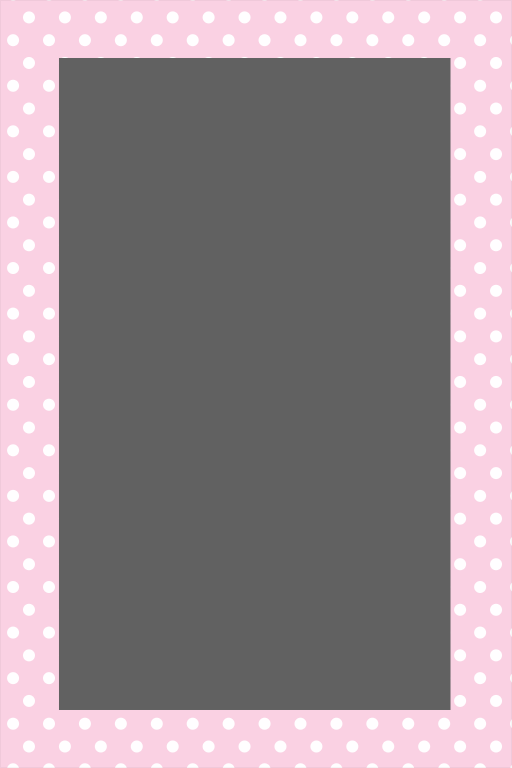
A WebGL 2 fragment shader for this background:

```glsl
#version 300 es
precision highp float;
// Pink border with staggered white polka dots around a plain grey panel.

// Lengths are in canvas widths; the canvas is 1.0 wide and 1.5 tall.
#define DOT_STEP vec2(0.07017, 0.0890)
#define DOT_ORIGIN vec2(0.0566, 0.0420)
#define DOT_STAGGER vec2(0.0391, 0.0445)
#define DOT_RADIUS 0.0117
#define PANEL_MIN vec2(0.1152, 0.1133)
#define PANEL_MAX vec2(0.8799, 1.3867)
#define PINK vec3(0.98, 0.82, 0.89)
#define WHITE vec3(1.0, 0.995, 1.0)
#define GREY vec3(0.38)
#define RIM_SHADE 0.04

uniform vec2 u_resolution;
out vec4 fragColor;

// Signed distance to the nearest dot of a regular lattice.
float dotLattice(vec2 p, vec2 origin) {
    vec2 cell = (fract((p - origin) / DOT_STEP + 0.5) - 0.5) * DOT_STEP;
    return length(cell) - DOT_RADIUS;
}

// Signed distance to an axis-aligned box.
float boxDistance(vec2 p, vec2 lo, vec2 hi) {
    vec2 d = abs(p - 0.5 * (lo + hi)) - 0.5 * (hi - lo);
    return length(max(d, 0.0)) + min(max(d.x, d.y), 0.0);
}

// Coverage of a shape, softened over one pixel.
float coverage(float dist, float pixel) {
    return clamp(0.5 - dist / pixel, 0.0, 1.0);
}

void main() {
    vec2 canvas = vec2(1.0, 1.5);
    vec2 p = gl_FragCoord.xy / u_resolution * canvas;
    float pixel = 1.0 / u_resolution.x;

    // Two interleaved dot lattices on pink
    float dots = min(dotLattice(p, DOT_ORIGIN),
                     dotLattice(p, DOT_ORIGIN + DOT_STAGGER));
    vec3 color = mix(PINK, WHITE, coverage(dots, pixel));

    // Faint rim along the canvas edge
    float rim = coverage(-boxDistance(p, vec2(0.0), canvas) - 0.002, pixel);
    color *= 1.0 - RIM_SHADE * rim;

    // Grey panel
    float panel = boxDistance(p, PANEL_MIN, PANEL_MAX);
    color = mix(color, GREY, coverage(panel, pixel));

    fragColor = vec4(color, 1.0);
}
```
